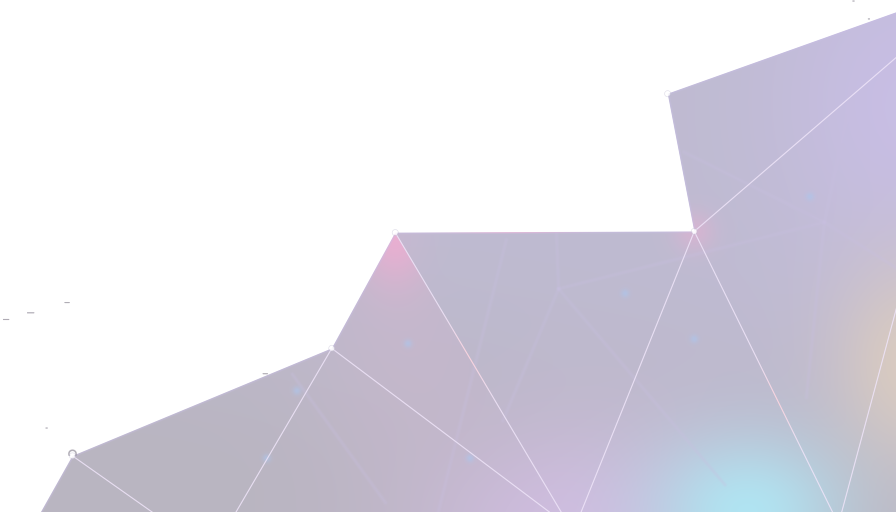
A Shadertoy shader for this background:

```glsl
// Pastel faceted polygon silhouette with soft colour glows and a thin line mesh on white.

// Lengths are in canvas heights, origin at the lower left.
const vec3 WHITE      = vec3(1.0);
const vec3 GREY_MAUVE = vec3(0.725, 0.708, 0.755);
const vec3 MAUVE      = vec3(0.745, 0.730, 0.815);
const vec3 VIOLET     = vec3(0.785, 0.745, 0.900);
const vec3 ORCHID     = vec3(0.820, 0.740, 0.885);
const vec3 CYAN       = vec3(0.690, 0.890, 0.945);
const vec3 SAND       = vec3(0.860, 0.800, 0.745);
const vec3 PINK       = vec3(0.930, 0.680, 0.820);
const vec3 ROSE       = vec3(0.790, 0.715, 0.800);
const vec3 SKY        = vec3(0.680, 0.770, 0.920);
const vec3 LINE_TINT  = vec3(0.930, 0.890, 0.970);
const vec3 GLINT_TINT = vec3(1.000, 0.840, 0.880);
const vec3 FAINT_TINT = vec3(0.780, 0.745, 0.875);
const vec3 SPECK_TINT = vec3(0.550, 0.530, 0.580);
const float LINE_WIDTH = 0.0023;
const float NODE_RADIUS = 0.0058;

// Silhouette corners; the first and last two lie outside the canvas.
const int CORNERS = 8;
const vec2 OUTLINE[CORNERS] = vec2[](
  vec2(-0.0325, -0.2), vec2(0.1416, 0.1096), vec2(0.648, 0.3196), vec2(0.772, 0.5457),
  vec2(1.356, 0.548), vec2(1.304, 0.817), vec2(2.0, 1.065), vec2(2.0, -0.2));

// Segments as start.xy, end.xy.
const int EDGES = 8;
const vec4 MESH[EDGES] = vec4[](
  vec4(0.1416, 0.1096, 0.297, 0.0), vec4(0.648, 0.3196, 0.461, 0.0),
  vec4(0.648, 0.3196, 1.073, 0.0), vec4(0.772, 0.5457, 1.096, 0.0),
  vec4(1.356, 0.548, 1.135, 0.0), vec4(1.356, 0.548, 1.626, 0.0),
  vec4(1.356, 0.548, 1.753, 0.890), vec4(1.644, 0.0, 1.753, 0.406));
const int FAINT_EDGES = 10;
const vec4 FAINT_MESH[FAINT_EDGES] = vec4[](
  vec4(0.989, 0.532, 0.856, 0.0), vec4(1.087, 0.543, 1.091, 0.436),
  vec4(1.091, 0.436, 1.610, 0.566), vec4(1.091, 0.436, 0.982, 0.178),
  vec4(1.091, 0.436, 1.416, 0.053), vec4(1.336, 0.703, 1.610, 0.566),
  vec4(1.610, 0.566, 1.753, 0.475), vec4(1.610, 0.566, 1.575, 0.224),
  vec4(1.610, 0.566, 1.678, 0.886), vec4(0.571, 0.269, 0.753, 0.018));

const int DOTS = 7;
const vec2 BLUE_DOTS[DOTS] = vec2[](
  vec2(0.797, 0.329), vec2(1.221, 0.427), vec2(1.356, 0.338), vec2(1.582, 0.616),
  vec2(0.580, 0.237), vec2(0.918, 0.105), vec2(0.521, 0.105));

// Specks as centre.xy, half length.
const int SPECKS = 7;
const vec3 DUST[SPECKS] = vec3[](
  vec3(0.012, 0.376, 0.005), vec3(0.060, 0.389, 0.006), vec3(0.131, 0.409, 0.004),
  vec3(0.091, 0.164, 0.001), vec3(0.518, 0.270, 0.004), vec3(1.697, 0.963, 0.001),
  vec3(1.667, 0.998, 0.001));

float segmentDistance(vec2 p, vec2 a, vec2 b) {
  vec2 d = b - a;
  return length(p - a - d * clamp(dot(p - a, d) / dot(d, d), 0.0, 1.0));
}

float polygonDistance(vec2 p) {
  float nearest = 1e3, side = 1.0;
  for (int i = 0, j = CORNERS - 1; i < CORNERS; j = i, i++) {
    vec2 a = OUTLINE[i], b = OUTLINE[j];
    nearest = min(nearest, segmentDistance(p, a, b));
    if ((a.y > p.y) != (b.y > p.y) &&
        p.x < a.x + (b.x - a.x) * (p.y - a.y) / (b.y - a.y)) side = -side;
  }
  return side * nearest;
}

float glow(vec2 p, vec2 centre, vec2 size) {
  vec2 q = (p - centre) / size;
  return exp(-dot(q, q));
}

float stroke(float d, float width, float px) {
  return min(1.0, width / px) * (1.0 - smoothstep(0.0, max(width, px), d));
}

vec3 facetColour(vec2 p, float px) {
  vec3 c = mix(GREY_MAUVE, MAUVE, smoothstep(0.0, 0.6, p.y + 0.15 * (p.x - 0.7)));
  c = mix(c, VIOLET, 0.9 * glow(p, vec2(1.78, 0.80), vec2(0.28, 0.34)));
  c = mix(c, ORCHID, 0.9 * glow(p, vec2(1.13, -0.03), vec2(0.33, 0.22)));
  c = mix(c, SAND, 0.9 * glow(p, vec2(1.78, 0.29), vec2(0.15, 0.20)));
  c = mix(c, CYAN, glow(p, vec2(1.46, 0.0), vec2(0.19, 0.15)));

  // Rosy facet left of the ridge falling from the central peak.
  vec2 peak = OUTLINE[3], ridge = MESH[3].zw - peak;
  float leftSide = smoothstep(-px, px, dot(p - peak, normalize(vec2(ridge.y, -ridge.x))));
  c = mix(c, ROSE, 0.55 * leftSide * glow(p, vec2(0.80, 0.34), vec2(0.18, 0.25)));
  c = mix(c, PINK, (0.15 + 0.75 * leftSide) * glow(p, peak, vec2(0.07, 0.10)));
  return mix(c, PINK, 0.45 * glow(p, OUTLINE[4], vec2(0.04)));
}

void mainImage(out vec4 fragColor, in vec2 fragCoord) {
  float px = 1.0 / iResolution.y;
  vec2 p = fragCoord * px;
  float d = polygonDistance(p);
  vec3 inner = facetColour(p, px);

  // Faint inner web, then blue dots.
  for (int i = 0; i < FAINT_EDGES; i++) {
    float web = segmentDistance(p, FAINT_MESH[i].xy, FAINT_MESH[i].zw);
    inner = mix(inner, FAINT_TINT, 0.30 * stroke(web, 0.006, px));
  }
  for (int i = 0; i < DOTS; i++)
    inner = mix(inner, SKY, 0.65 * glow(p, BLUE_DOTS[i], vec2(0.008)));

  // Bright mesh with warm glints.
  float glint = glow(p, vec2(0.917, 0.30), vec2(0.06)) + glow(p, vec2(1.515, 0.215), vec2(0.06));
  vec3 lineColour = mix(LINE_TINT, GLINT_TINT, min(glint, 1.0));
  for (int i = 0; i < EDGES; i++) {
    float edge = segmentDistance(p, MESH[i].xy, MESH[i].zw);
    inner = mix(inner, lineColour, 0.85 * stroke(edge, LINE_WIDTH, px));
  }
  inner = mix(inner, VIOLET, 0.5 * stroke(abs(d), 0.005, px));
  inner = mix(inner, PINK, 0.6 * stroke(abs(d), 0.004, px) * glow(p, vec2(1.0, 0.546), vec2(0.12)));

  // Silhouette over white, dust, and corner nodes.
  vec3 colour = mix(inner, WHITE, smoothstep(-0.6 * px, 0.6 * px, d));
  for (int i = 0; i < SPECKS; i++) {
    vec2 reach = vec2(DUST[i].z, 0.0);
    float speck = segmentDistance(p, DUST[i].xy - reach, DUST[i].xy + reach);
    colour = mix(colour, SPECK_TINT, 0.7 * stroke(speck, 0.0023, px));
  }
  float cap = abs(length(p - OUTLINE[1] - vec2(0.0, 0.004)) - 0.007);
  colour = mix(colour, SPECK_TINT, 0.7 * stroke(cap, 0.003, px) * step(OUTLINE[1].y, p.y));
  for (int i = 1; i < 6; i++) {
    float r = length(p - OUTLINE[i]);
    colour = mix(colour, MAUVE, 0.35 * stroke(abs(r - NODE_RADIUS), 0.002, px));
    colour = mix(colour, WHITE, 0.85 * (1.0 - smoothstep(-px, px, r - 0.8 * NODE_RADIUS)));
  }
  fragColor = vec4(colour, 1.0);
}
```
